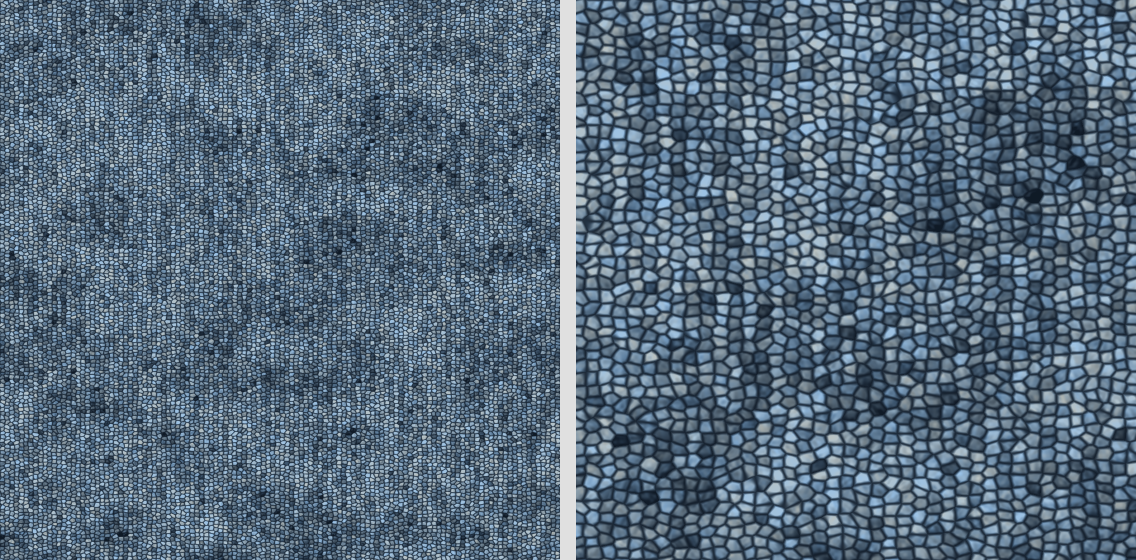
Left, the full canvas; right, a detail of the centre.
Write a WebGL 2 fragment shader that draws this texture.

```glsl
#version 300 es
precision highp float;
// Blue-grey loop pile carpet: jittered yarn loops in upright rows with streaks and mottling.

#define LOOPS vec2(118.0, 144.0)
#define JITTER vec2(0.50, 0.62)
#define SLANT 0.9
#define BASE_TONE 0.81
#define LOOP_VARIATION 0.52
#define STREAK_VARIATION 0.46
#define MOTTLE_VARIATION 0.40
#define FIBRE_VARIATION 0.32
#define GAP_WIDTH 0.46
#define GAP_TONE 0.14
#define HUE_VARIATION 0.17

uniform vec2 u_resolution;
out vec4 fragColor;

float hash(vec2 p) {
    return fract(sin(dot(p, vec2(12.9898, 78.233))) * 43758.5453);
}

float noise(vec2 p) {
    vec2 cell = floor(p), f = fract(p);
    f = f * f * (3.0 - 2.0 * f);
    float low = mix(hash(cell), hash(cell + vec2(1, 0)), f.x);
    float high = mix(hash(cell + vec2(0, 1)), hash(cell + vec2(1, 1)), f.x);
    return mix(low, high, f.y);
}

// Yarn colour from deep gap navy to pale blue, fuller blue in the middle
vec3 yarnColor(float tone) {
    float t = clamp(tone, 0.0, 1.12);
    vec3 color = mix(vec3(0.06, 0.10, 0.15), vec3(0.60, 0.69, 0.76), t);
    return color + max(t * (1.0 - t), 0.0) * vec3(0.0, 0.08, 0.15);
}

// Tone of one loop: own dye, streak along its column, wide mottling
float loopTone(vec2 id) {
    float dye = hash(id + 17.3) - 0.5;
    float streak = noise(vec2(id.x, id.y * 0.19) + 41.0) - 0.5;
    float mottle = noise(id * vec2(0.09, 0.13) + 73.0) - 0.5;
    float darkYarn = smoothstep(0.88, 0.94, hash(id + 29.7));
    return BASE_TONE + dye * LOOP_VARIATION + streak * STREAK_VARIATION
         + mottle * MOTTLE_VARIATION - 0.32 * darkYarn;
}

vec3 carpet(vec2 uv) {
    vec2 p = uv * LOOPS;
    float nearest = 9.0, second = 9.0;
    vec2 loopId = vec2(0.0), loopOffset = vec2(0.0);

    // Two closest loops; every column is shifted on its own
    for (int i = -1; i <= 1; i++) {
        float column = floor(p.x) + float(i);
        float y = p.y + hash(vec2(column, 5.1));
        for (int j = -1; j <= 1; j++) {
            vec2 id = vec2(column, floor(y) + float(j));
            vec2 jitter = vec2(hash(id), hash(id + 7.7)) - 0.5;
            vec2 d = vec2(p.x, y) - id - 0.5 - jitter * JITTER;
            d.x += d.y * (hash(id + 3.9) - 0.5) * SLANT;
            float dist = length(d);
            if (dist < nearest) {
                second = nearest;
                nearest = dist;
                loopId = id;
                loopOffset = d;
            } else {
                second = min(second, dist);
            }
        }
    }

    // Rounded shading, light from the upper left, fine twisted fibres
    float body = smoothstep(0.0, GAP_WIDTH, second - nearest);
    float tone = loopTone(loopId);
    tone += dot(loopOffset, vec2(-0.12, 0.16));
    float twist = hash(loopId + 11.0) - 0.5;
    vec2 fibre = vec2(p.x + p.y * twist, p.y) * vec2(3.4, 2.6);
    tone += (noise(fibre) - 0.5) * FIBRE_VARIATION;
    tone *= mix(GAP_TONE, 1.0, body);

    // Some loops lean to blue, others to warm grey
    float hue = hash(loopId + 53.0) - 0.5 + 0.5 * (noise(fibre + 91.0) - 0.5);
    vec3 tint = vec3(-0.55, 0.0, 0.65) * hue * HUE_VARIATION;
    return yarnColor(tone) + tint * clamp(tone, 0.0, 1.0);
}

void main() {
    // Four samples per pixel smooth the loop edges
    vec3 color = vec3(0.0);
    for (int k = 0; k < 4; k++) {
        vec2 shift = vec2(k & 1, k >> 1) * 0.5 - 0.25;
        color += carpet((gl_FragCoord.xy + shift) / u_resolution.y);
    }
    fragColor = vec4(clamp(color * 0.25, 0.0, 1.0), 1.0);
}
```
